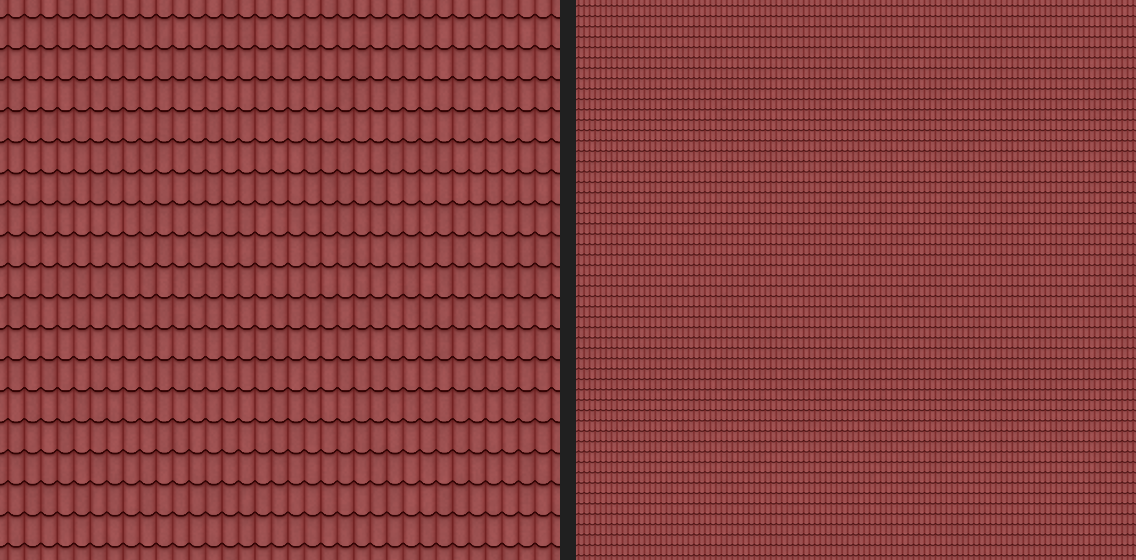
Left, the tile; right, the same tile 3 across and 3 down.
Give the GLSL for this texture, as a Shadertoy shader.

```glsl
const float TAU = 6.2831853;
const vec2 REPEATS = vec2(34.0, 18.0);   // rolls across, courses down
const vec2 PHASE = vec2(0.48, 0.5);      // seam and edge position in a cell

const vec3 LIT_CLAY = vec3(0.61, 0.315, 0.315);
const vec3 MID_CLAY = vec3(0.55, 0.24, 0.24);
const vec3 SEAM_RED = vec3(0.45, 0.135, 0.135);
const vec3 SHADE_RED = vec3(0.33, 0.08, 0.08);
const vec3 GAP_DARK = vec3(0.19, 0.015, 0.015);

float hash(vec2 p) {
    vec3 q = fract(p.xyx * vec3(0.1031, 0.1030, 0.0973));
    q += dot(q, q.yzx + 33.33);
    return fract((q.x + q.y) * q.z);
}

// Value noise that wraps after a whole number of cells
float wrapNoise(vec2 uv, vec2 cells) {
    vec2 p = uv * cells;
    vec2 i = floor(p);
    vec2 f = fract(p);
    f = f * f * (3.0 - 2.0 * f);
    float a = hash(mod(i, cells));
    float b = hash(mod(i + vec2(1.0, 0.0), cells));
    float c = hash(mod(i + vec2(0.0, 1.0), cells));
    float d = hash(mod(i + vec2(1.0, 1.0), cells));
    return mix(mix(a, b, f.x), mix(c, d, f.x), f.y);
}

// Smoothed coverage of a band around zero
float band(float dist, float halfWidth, float soft) {
    return smoothstep(halfWidth + soft, halfWidth - soft, abs(dist));
}

// Height of the scalloped lower edge: raised at the seams, sagging between
float edgeLift(float x) {
    float crest = 0.5 + 0.5 * cos(TAU * x + 0.35 * sin(TAU * x));
    return 0.11 * crest * sqrt(crest) - 0.05;
}

// Clay across one roll: a broad lit crown that falls off to both sides
vec3 rollColour(float x) {
    float crown = smoothstep(0.04, 0.32, x) * smoothstep(1.0, 0.6, x);
    return mix(MID_CLAY, LIT_CLAY, crown);
}

void mainImage(out vec4 fragColor, in vec2 fragCoord) {
    vec2 uv = fragCoord / iResolution.xy;
    vec2 pixel = REPEATS / iResolution.xy;

    // Cell coordinates, bent by the scalloped edge
    vec2 p = uv * REPEATS - PHASE;
    p.y -= edgeLift(p.x);
    vec2 tile = mod(floor(p), REPEATS);
    vec2 local = fract(p);
    float seamDist = local.x - step(0.5, local.x);
    float edgeDist = local.y - step(0.5, local.y);
    float below = 1.0 - local.y;

    // Curved clay face, slightly darker toward the overlap above
    vec3 colour = rollColour(local.x);
    colour *= 1.015 - 0.06 * smoothstep(0.45, 1.0, local.y);

    // Tone per tile, soft weathering and fine grain
    float tone = hash(tile + 7.0) - 0.5;
    float weather = wrapNoise(uv, REPEATS * 2.0) - 0.5;
    float grain = wrapNoise(uv, vec2(256.0)) - 0.5;
    colour *= 1.0 + 0.035 * tone + 0.045 * weather + 0.055 * grain;

    // Seams between rolls, every second one a little stronger
    float strength = mix(0.8, 1.0, mod(floor(p.x + 0.5), 2.0));
    float groove = band(seamDist, 0.055, max(0.05, 0.5 * pixel.x));
    float halo = exp(-abs(seamDist + 0.02) * 14.0);
    colour = mix(colour, SEAM_RED, strength * max(groove, 0.55 * halo));

    // Cast shadow and dark gap under each course
    float shadow = exp(-below * below / 0.011);
    colour = mix(colour, SHADE_RED, 0.85 * shadow);
    float gap = band(edgeDist + 0.026, 0.028, max(0.016, 0.5 * pixel.y));
    colour = mix(colour, GAP_DARK, 0.96 * gap);

    fragColor = vec4(colour, 1.0);
}
```
